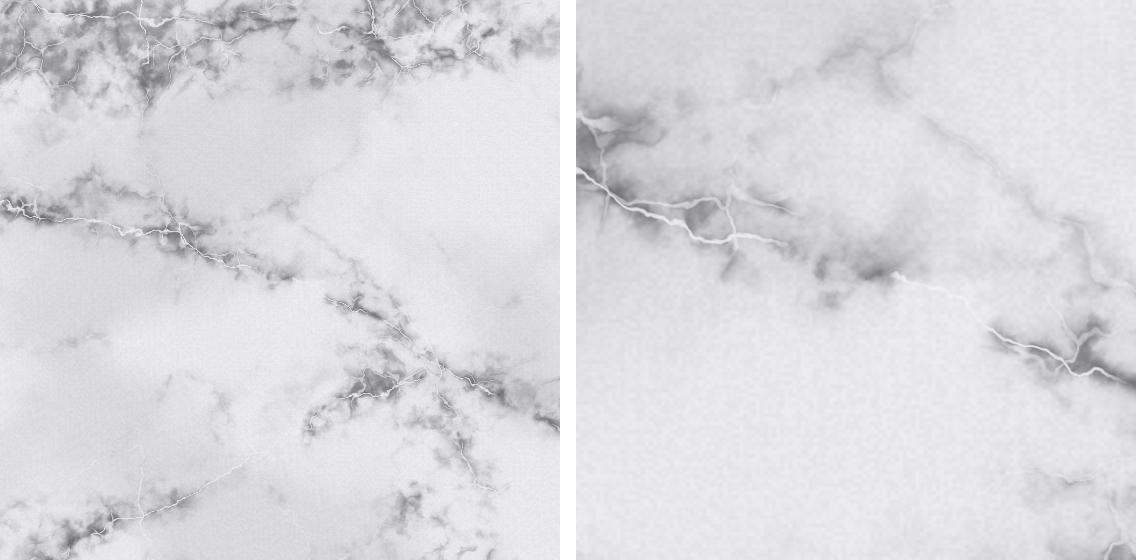
Left, the full canvas; right, a detail of the centre.
This texture is drawn by a WebGL 1 fragment shader. Its source:

```glsl
precision highp float;
// White marble: pale mottled stone, smoky grey belts and ragged veins with bright hairlines.

uniform vec2 u_resolution;

#define PALE vec3(0.913, 0.913, 0.921)
#define WARP 0.13            // large bending of the veins
#define JITTER 0.042         // small raggedness of the veins
#define CELLS 3.3            // large cracked slabs across the canvas
#define CHIPS 15.0           // small fragments inside the belts
#define HAIRLINE 0.0021      // width of the bright cracks
#define SMOKE 0.22           // darkness of the clouds in the top band
#define CORE 0.62            // darkness of the vein centres
#define HALO 0.17            // darkness of the soft vein borders
#define MOTTLE 0.06          // faint clouding of the pale stone
#define GRAIN 0.04           // fine surface grain

float hash(vec2 p) {
    return fract(sin(dot(p, vec2(127.1, 311.7))) * 43758.5453);
}

vec2 hash2(vec2 p) {
    return vec2(hash(p), hash(p + 37.3));
}

float noise(vec2 p) {
    vec2 i = floor(p), f = fract(p);
    f = f * f * (3.0 - 2.0 * f);
    float low = mix(hash(i), hash(i + vec2(1.0, 0.0)), f.x);
    float high = mix(hash(i + vec2(0.0, 1.0)), hash(i + 1.0), f.x);
    return mix(low, high, f.y);
}

float fbm(vec2 p) {
    float sum = 0.0, amp = 0.5;
    for (int i = 0; i < 5; i++) {
        p = mat2(1.6, 1.2, -1.2, 1.6) * p + 7.7;
        sum += amp * noise(0.5 * p);
        amp *= 0.5;
    }
    return sum / 0.97;
}

vec2 fbm2(vec2 p) {
    return vec2(fbm(p), fbm(p + 19.4)) - 0.5;
}

// Distance to the nearest border between irregular cells, and a random tone per cell
vec2 cells(vec2 p) {
    vec2 cell = floor(p), f = fract(p);
    float nearest = 8.0, second = 8.0, tone = 0.0;
    for (int y = -1; y <= 1; y++) {
        for (int x = -1; x <= 1; x++) {
            vec2 o = vec2(float(x), float(y));
            float d = length(o + hash2(cell + o) - f);
            second = min(second, max(nearest, d));
            if (d < nearest) tone = hash(cell + o + 71.7);
            nearest = min(nearest, d);
        }
    }
    return vec2(0.5 * (second - nearest), tone);
}

float hairline(float d) {
    return 1.0 - smoothstep(0.2 * HAIRLINE, HAIRLINE, d);
}

void main() {
    vec2 p = gl_FragCoord.xy / u_resolution.y;
    vec2 w = p + WARP * fbm2(p * 3.5 + 2.0) + JITTER * fbm2(p * 27.0);

    // Vein distances: a falling belt, a rising belt, slab borders and chips
    float falling = w.y - 0.64 + 0.2 * w.x + 0.2 * w.x * w.x;
    float rising = w.y - 0.46 * w.x + 0.02;
    float risingEnd = max(0.0, w.x - 0.76);
    float belt = 0.9 * min(abs(falling), abs(rising) + risingEnd);
    float upper = abs(falling) < abs(rising) + risingEnd ? falling : rising;
    float side = smoothstep(-0.002, 0.002, upper);
    vec2 slabCell = cells(w * CELLS + 4.0);
    vec2 chipCell = cells(w * CHIPS);
    float slab = slabCell.x / CELLS, chip = chipCell.x / CHIPS;

    // Zones where the stone is broken
    float topBand = smoothstep(0.0, 0.1, w.y - mix(0.77, 0.85, p.x));
    float beltZone = exp(-belt * belt / mix(0.0006, 0.003, side));
    float corner = smoothstep(0.65, 0.85, w.x) * (1.0 - smoothstep(0.28, 0.42, w.y));
    float leftHaze = (1.0 - smoothstep(0.0, 0.35, p.x)) * smoothstep(0.58, 0.68, w.y);
    float broken = max(max(topBand, beltZone), 0.8 * corner);

    // Clouds and strands stretched along the rising diagonal
    vec2 streak = vec2(dot(w, vec2(0.8, 0.6)), 1.8 * dot(w, vec2(-0.6, 0.8)));
    float cloud = smoothstep(0.4, 0.72, fbm(streak * 9.0 + 5.0));
    float strand = 1.0 - smoothstep(0.0, 0.035, abs(fbm(streak * 7.0 + 31.0) - 0.5));
    float blotch = smoothstep(0.36, 0.64, fbm(p * 8.0 + 11.0));
    float rough = 0.1 + 1.8 * smoothstep(0.28, 0.72, fbm(p * 62.0));

    // Dark deposits
    float smoke = SMOKE * cloud * (topBand + 0.35 * leftHaze + 0.4 * beltZone)
        * mix(0.75, 1.25, chipCell.y);
    float halo = HALO * blotch * max(exp(-belt / 0.024) * mix(0.25, 1.1, side),
        exp(-slab / 0.02) * mix(0.25, 0.7, broken) * mix(0.1, 1.4, slabCell.y));
    float core = CORE * blotch * max(exp(-belt / 0.0055),
        exp(-slab / 0.005) * mix(0.12, 0.75, broken));
    float fine = blotch * broken * (0.32 * exp(-chip / 0.004) + 0.16 * strand);
    float dark = smoke * mix(1.0, rough, 0.6) + halo * mix(1.0, rough, 0.4)
        + (core + fine) * rough;
    dark = 0.5 * (1.0 - exp(-dark / 0.5));

    // Bright broken hairlines, strongest where the stone is broken
    float gaps = smoothstep(0.28, 0.5, noise(p * 22.0 + 3.0));
    float cracks = max(hairline(belt), hairline(slab) * mix(0.4, 1.0, broken));
    cracks = max(cracks, hairline(chip) * broken * blotch * 0.8) * gaps;

    float mottle = MOTTLE * smoothstep(0.4, 0.7, fbm(p * 3.2 + 23.0));
    float grain = GRAIN * (noise(p * 410.0) - 0.5);

    vec3 color = PALE - mottle - dark * vec3(1.0, 1.0, 0.97);
    color = mix(color, PALE + 0.025, 0.85 * cracks);
    gl_FragColor = vec4(color + grain, 1.0);
}
```
